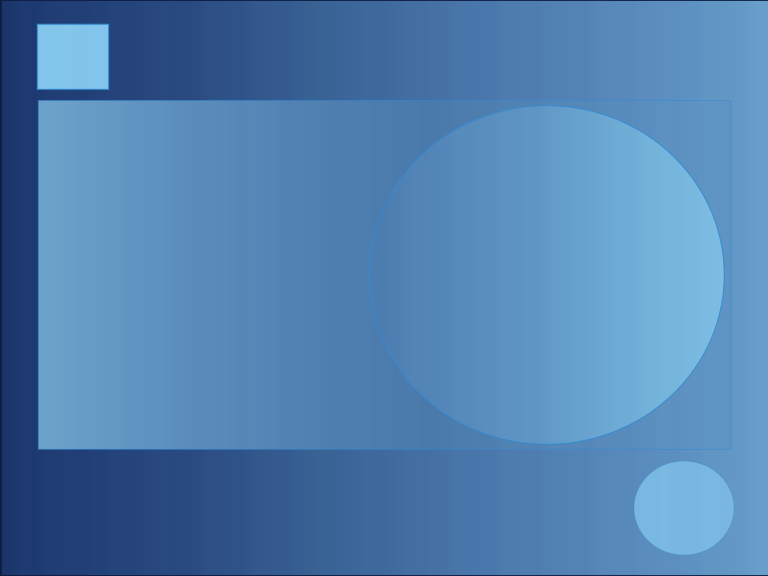
Write a Shadertoy shader that draws this background.

```glsl
// A calm blue slide background: a panel, a square and two ovals over a
// left-to-right gradient. Each shape is a distance function with its own
// horizontal colour ramp and a thin outline; layered sines add faint bands.

#define LAYOUT_ASPECT (4.0 / 3.0)
#define STROKE_HALF_WIDTH 0.0010
#define BAND_STRENGTH 0.003
#define FRAME_WIDTH 0.0022
#define STROKE_COLOR vec3(0.20, 0.54, 0.82)
#define FRAME_COLOR vec3(0.05, 0.11, 0.25)
#define SQUARE_COLOR vec3(0.51, 0.77, 0.92)
#define SMALL_OVAL_COLOR vec3(0.475, 0.72, 0.88)

// Signed distance to a box given by its lower-left and upper-right corners.
float boxDistance(vec2 p, vec2 low, vec2 high) {
    vec2 d = abs(p - 0.5 * (low + high)) - 0.5 * (high - low);
    return length(max(d, 0.0)) + min(max(d.x, d.y), 0.0);
}

// First-order signed distance to an axis-aligned oval.
float ovalDistance(vec2 p, vec2 center, vec2 radii) {
    vec2 q = (p - center) / radii;
    float k = length(q);
    return k * (k - 1.0) / max(length(q / radii), 1e-4);
}

// Piecewise-linear step from one colour to the next.
vec3 ramp(vec3 from, vec3 to, float start, float end, float x) {
    return mix(from, to, clamp((x - start) / (end - start), 0.0, 1.0));
}

vec3 backdropColor(float x) {
    vec3 c = ramp(vec3(0.10, 0.20, 0.40), vec3(0.115, 0.225, 0.445), 0.0, 0.03, x);
    c = ramp(c, vec3(0.165, 0.295, 0.51), 0.03, 0.25, x);
    c = ramp(c, vec3(0.22, 0.38, 0.58), 0.25, 0.41, x);
    c = ramp(c, vec3(0.29, 0.465, 0.67), 0.41, 0.62, x);
    c = ramp(c, vec3(0.37, 0.575, 0.76), 0.62, 0.91, x);
    return ramp(c, vec3(0.41, 0.62, 0.79), 0.91, 1.0, x);
}

vec3 panelColor(float x) {
    vec3 c = ramp(vec3(0.42, 0.635, 0.79), vec3(0.35, 0.55, 0.735), 0.06, 0.25, x);
    c = ramp(c, vec3(0.31, 0.50, 0.695), 0.25, 0.42, x);
    c = ramp(c, vec3(0.29, 0.475, 0.67), 0.42, 0.56, x);
    return ramp(c, vec3(0.37, 0.58, 0.77), 0.56, 0.92, x);
}

vec3 largeOvalColor(float x) {
    vec3 c = ramp(vec3(0.30, 0.49, 0.69), vec3(0.375, 0.59, 0.775), 0.49, 0.70, x);
    c = ramp(c, vec3(0.45, 0.70, 0.855), 0.70, 0.85, x);
    return ramp(c, vec3(0.49, 0.74, 0.89), 0.85, 0.94, x);
}

// Lays a filled shape and its outline over the colour below.
vec3 paint(vec3 below, vec3 fill, float dist, float strokeAlpha, float pixel) {
    float inside = 1.0 - smoothstep(-0.5 * pixel, 0.5 * pixel, dist);
    float edge = abs(dist) - STROKE_HALF_WIDTH;
    float stroke = 1.0 - smoothstep(-0.5 * pixel, 0.5 * pixel, edge);
    return mix(mix(below, fill, inside), STROKE_COLOR, stroke * strokeAlpha);
}

void mainImage(out vec4 fragColor, in vec2 fragCoord) {
    vec2 uv = fragCoord / iResolution.xy;
    vec2 stretch = vec2(LAYOUT_ASPECT, 1.0);
    vec2 p = uv * stretch;
    float pixel = 1.0 / iResolution.y;

    // Shapes, placed in fractions of the canvas.
    float panel = boxDistance(p, vec2(0.050, 0.220) * stretch, vec2(0.952, 0.8255) * stretch);
    float square = boxDistance(p, vec2(0.0485, 0.845) * stretch, vec2(0.1415, 0.958) * stretch);
    float largeOval = ovalDistance(p, vec2(0.712, 0.5226) * stretch, vec2(0.231, 0.294) * stretch);
    float smallOval = ovalDistance(p, vec2(0.8906, 0.118) * stretch, vec2(0.0651, 0.0816) * stretch);

    // Layers from back to front.
    vec3 color = backdropColor(uv.x);
    color = paint(color, panelColor(uv.x), panel, 0.5, pixel);
    color = paint(color, largeOvalColor(uv.x), largeOval, 0.8, pixel);
    color = paint(color, SQUARE_COLOR, square, 0.9, pixel);
    color = paint(color, SMALL_OVAL_COLOR, smallOval, 0.3, pixel);

    // Faint vertical bands.
    float bands = sin(uv.x * 97.0) + 0.6 * sin(uv.x * 211.0 + 1.3);
    color += BAND_STRENGTH * bands * vec3(0.6, 1.0, 0.7);

    // Thin dark frame on the left, top and bottom.
    float border = min(p.x - 0.001, min(p.y, 1.0 - p.y) + 0.0005);
    float frame = 1.0 - smoothstep(-0.5 * pixel, 0.5 * pixel, border - FRAME_WIDTH);
    color = mix(color, FRAME_COLOR, 0.9 * frame);

    fragColor = vec4(clamp(color, 0.0, 1.0), 1.0);
}
```
